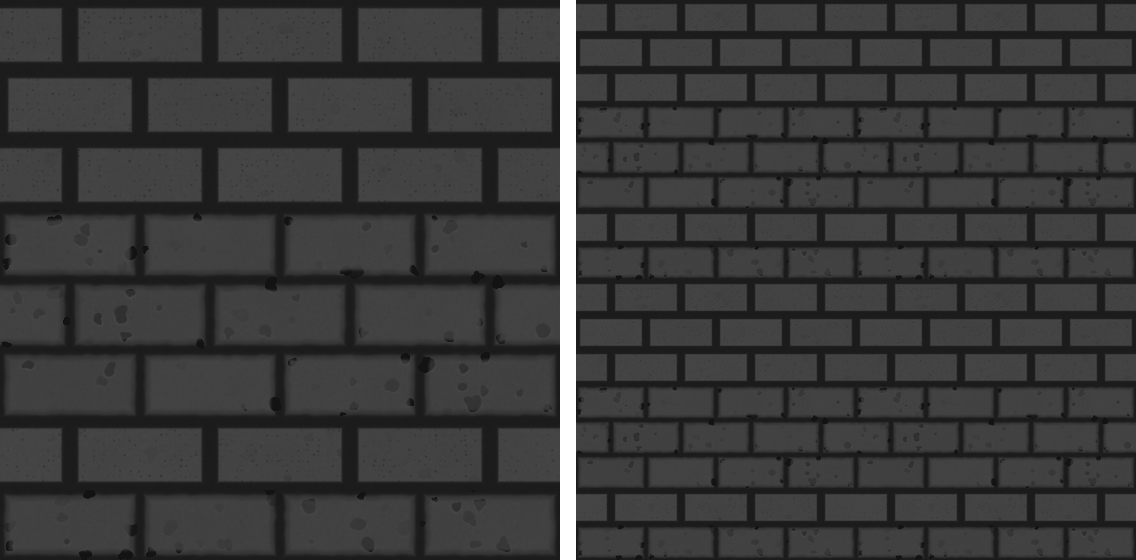
Left, the tile; right, the same tile 2 across and 2 down.
Reproduce this texture procedurally as a Shadertoy shader.

```glsl
#define GRID vec2(4.0, 8.0)
#define CLEAN_INSET 0.0137
#define WORN_INSET 0.0075
#define CHIP_CELLS 24.0
#define PIT_CELLS 110.0
#define CHIP_SIDES 7.0
#define BRICK 0.252
#define MORTAR 0.108
#define BITE 0.075

const float TAU = 6.2831853;
const float ROW_WEAR[8] = float[](0.85, 0.35, 0.75, 0.7, 0.7, 0.1, 0.15, 0.3);

float hash(vec2 p, float seed) {
    vec3 q = fract(vec3(p.xyx + seed * 7.31) * vec3(0.1031, 0.1030, 0.0973));
    q += dot(q, q.yzx + 33.33);
    return fract((q.x + q.y) * q.z);
}

// Value noise that wraps after n cells
float wrapNoise(vec2 uv, float n) {
    vec2 p = uv * n, i = floor(p), f = fract(p);
    f = f * f * (3.0 - 2.0 * f);
    vec2 a = mod(i, n), b = mod(i + 1.0, n);
    return mix(mix(hash(a, 1.0), hash(vec2(b.x, a.y), 1.0), f.x),
               mix(hash(vec2(a.x, b.y), 1.0), hash(b, 1.0), f.x), f.y);
}

float boxDistance(vec2 p, vec2 halfSize) {
    vec2 q = abs(p) - halfSize;
    return length(max(q, 0.0)) + min(max(q.x, q.y), 0.0);
}

// Jagged flakes: x = depth of tone, y = lit lower rim
vec2 chips(vec2 uv, float density, float pixel) {
    vec2 p = uv * CHIP_CELLS, base = floor(p), result = vec2(0.0);
    float soft = pixel * CHIP_CELLS;
    for (int j = -1; j <= 1; j++)
    for (int i = -1; i <= 1; i++) {
        vec2 cell = base + vec2(i, j), id = mod(cell, CHIP_CELLS);
        if (hash(id, 2.0) > density) continue;
        vec2 q = p - cell - 0.15 - 0.7 * vec2(hash(id, 3.0), hash(id, 4.0));
        float angle = fract(atan(q.y, q.x) / TAU + 1.0) * CHIP_SIDES;
        float side = floor(angle);
        float jag = mix(hash(id, 10.0 + side),
                        hash(id, 10.0 + mod(side + 1.0, CHIP_SIDES)), angle - side);
        float radius = mix(0.16, 0.46, hash(id, 5.0)) * mix(0.35, 1.0, jag);
        float d = length(q) - radius;
        float tone = mix(0.15, 1.0, pow(hash(id, 6.0), 1.3));
        float cover = smoothstep(soft, -soft, d);
        float rim = smoothstep(0.1, 0.02, abs(d - 0.03)) * smoothstep(0.05, -0.15, q.y);
        result = max(result, tone * vec2(cover, rim * (1.0 - cover)));
    }
    return result;
}

// Tiny round pits, one at most per cell
float pits(vec2 uv, float pixel) {
    vec2 p = uv * PIT_CELLS, id = mod(floor(p), PIT_CELLS);
    vec2 centre = 0.3 + 0.4 * vec2(hash(id, 20.0), hash(id, 21.0));
    float radius = mix(0.1, 0.26, hash(id, 22.0));
    float soft = pixel * PIT_CELLS * 0.7;
    return step(hash(id, 23.0), 0.4) * hash(id, 24.0)
         * smoothstep(radius + soft, radius - soft, length(fract(p) - centre));
}

void mainImage(out vec4 fragColor, in vec2 fragCoord) {
    vec2 uv = fragCoord / iResolution.xy;
    float pixel = 1.0 / iResolution.y;

    // Running bond: odd rows shift by half a brick
    vec2 p = uv * GRID;
    float row = floor(p.y);
    p.x -= 0.5 * mod(row, 2.0);
    vec2 id = vec2(mod(floor(p.x), GRID.x), row);
    vec2 local = (fract(p) - 0.5) / GRID;

    // Wear of this brick
    float wear = clamp(ROW_WEAR[int(row) % 8] + 0.5 * (hash(id, 30.0) - 0.5), 0.0, 1.0);
    float worn = step(0.5, wear);
    float inset = mix(CLEAN_INSET, WORN_INSET, worn);
    float depth = -boxDistance(local, 0.5 / GRID - inset);
    depth += worn * 0.003 * (wrapNoise(uv, 64.0) - 0.5);

    // Brick face with fine grain and pits
    float grain = wrapNoise(uv, 256.0) - 0.5;
    float face = BRICK + 0.014 * (1.0 - wear) + 0.008 * (hash(id, 31.0) - 0.5);
    face += 0.01 * grain + 0.008 * (wrapNoise(uv, 16.0) - 0.5);
    face -= 0.06 * pits(uv, pixel) * (1.0 - 0.8 * worn);

    // Flakes, faint on sound bricks
    vec2 flake = chips(uv, mix(0.2, 0.5, wear), pixel);
    float strength = mix(0.2, 1.0, smoothstep(0.15, 0.75, wear));
    face += strength * (0.022 * flake.y - 0.07 * flake.x);

    // Shaded border: wide on worn bricks, narrow on sound ones
    float border = mix(smoothstep(-0.001, 0.004, depth),
                       0.5 * smoothstep(0.0, 0.005, depth)
                     + 0.5 * smoothstep(0.003, 0.015, depth), worn);
    face = mix(0.155, face, border);

    // Mortar with a faint halo around each brick
    float joint = MORTAR + 0.004 * grain + 0.012 * smoothstep(-0.006, 0.0, depth);
    float shade = mix(joint, face, smoothstep(-pixel, pixel, depth));

    // Flakes broken out of worn edges
    float bite = worn * smoothstep(0.25, 0.4, flake.x) * smoothstep(0.014, 0.005, depth);
    shade = mix(shade, BITE, bite);

    fragColor = vec4(vec3(shade), 1.0);
}
```
